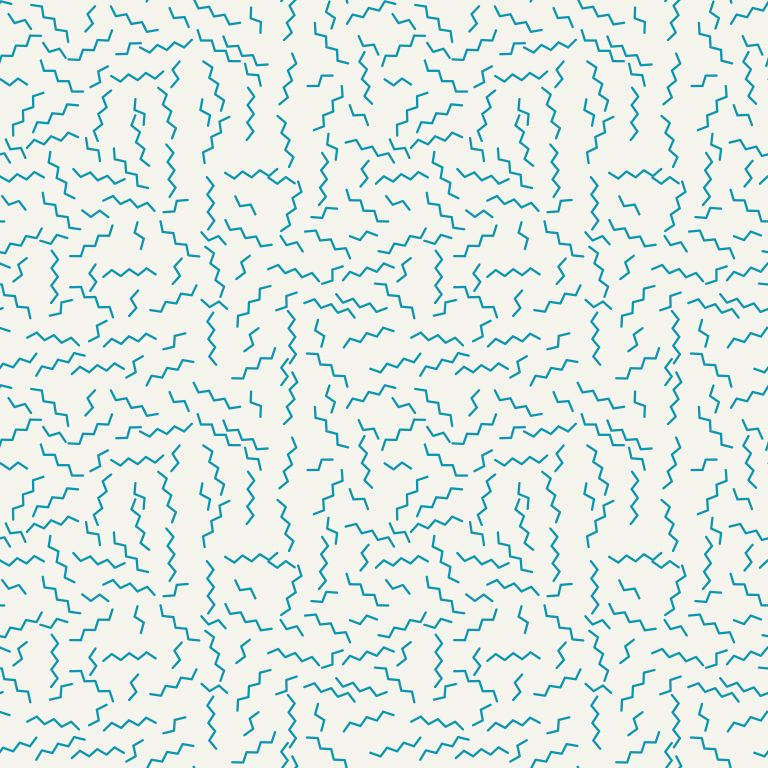
Write a WebGL 1 fragment shader that draws this pattern.

```glsl
precision highp float;
// Scattered short and long teal zigzag strokes on a cream ground, tiling seamlessly.
uniform vec2 u_resolution;

const vec2 REPEAT = vec2(10.0, 12.0);   // cells before the layout repeats
const vec2 CELL = vec2(1.2, 1.0);       // cell size; the canvas is 24 units wide
const float STEP = 0.272;               // length of one zigzag leg along the stroke
const float LONG = 3.0 * STEP;          // half lengths: six legs or three
const float SHORT = 1.5 * STEP;

vec3 random(vec2 cell, float salt) {
  vec2 wrapped = floor(mod(cell + 0.5, REPEAT));
  float n = dot(vec3(wrapped, salt), vec3(12.99, 78.23, 37.72));
  return fract(sin(n + vec3(0.0, 1.7, 4.1)) * 43758.5);
}

// A stroke is its centre (xy) and half axis (zw).
vec4 propose(vec2 cell, float salt, float halfLength) {
  vec3 r = random(cell, salt);
  float angle = 6.2832 * r.z;
  vec2 centre = (cell + 0.5 + 0.36 * (r.xy - 0.5)) * CELL;
  return vec4(centre, halfLength * vec2(cos(angle), sin(angle)));
}

// Approximate distance between two stroke axes.
float gap(vec4 a, vec4 b) {
  float nearest = 9.0;
  for (int i = -2; i <= 2; i++) {
    vec2 q = a.xy + 0.5 * float(i) * a.zw - b.xy;
    float along = clamp(dot(q, b.zw) / dot(b.zw, b.zw), -1.0, 1.0);
    nearest = min(nearest, length(q - along * b.zw));
  }
  return nearest;
}

// Of several proposals, the one with most room among four neighbours.
vec4 roomiest(vec2 cell, float halfLength, vec4 a, vec4 b, vec4 c, vec4 d, out float room) {
  vec4 best = vec4(0.0);
  room = -1.0;
  for (int k = 1; k <= 9; k++) {
    vec4 s = propose(cell, float(k), halfLength);
    float g = min(min(gap(s, a), gap(s, b)), min(gap(s, c), gap(s, d)));
    if (g > room) {
      room = g;
      best = s;
    }
  }
  return best;
}

// Leaders (even, even) are free; followers (odd, odd) fit between them.
vec4 leader(vec2 cell) {
  return propose(cell, 0.0, LONG);
}

vec4 follower(vec2 cell) {
  float room;
  return roomiest(cell, LONG,
    leader(cell + vec2(1.0, 1.0)), leader(cell + vec2(-1.0, 1.0)),
    leader(cell + vec2(1.0, -1.0)), leader(cell - vec2(1.0, 1.0)), room);
}

// Fillers take the cells left over, long only where there is space.
vec4 filler(vec2 cell, bool oddRow, out float room) {
  vec2 side = oddRow ? vec2(0.0, 1.0) : vec2(1.0, 0.0);
  vec4 a = leader(cell + side);
  vec4 b = leader(cell - side);
  vec4 c = follower(cell + side.yx);
  vec4 d = follower(cell - side.yx);
  vec4 s = vec4(0.0);
  room = 0.0;
  if (!oddRow) s = roomiest(cell, LONG, a, b, c, d, room);
  if (room < 0.3) s = roomiest(cell, SHORT, a, b, c, d, room);
  return s;
}

// Distance to the zigzag running along a stroke.
float zigzag(vec2 p, vec4 s) {
  float halfLength = length(s.zw);
  vec2 axis = s.zw / halfLength;
  vec2 q = p - s.xy;
  q = vec2(dot(q, axis) + halfLength, dot(q, vec2(-axis.y, axis.x)));
  float legs = floor(2.0 * halfLength / STEP + 0.5);
  float leg = clamp(floor(q.x / STEP), 0.0, legs - 1.0);
  q.x -= leg * STEP;
  if (mod(leg, 2.0) > 0.5) q.y = -q.y;
  vec2 slope = vec2(STEP, -0.2);
  q.y -= 0.1;
  return length(q - slope * clamp(dot(q, slope) / dot(slope, slope), 0.0, 1.0));
}

void main() {
  vec2 p = 24.0 * gl_FragCoord.xy / u_resolution;
  float pixel = 24.0 / min(u_resolution.x, u_resolution.y);
  vec2 home = floor(p / CELL);
  float nearest = 9.0;
  for (int y = -1; y <= 1; y++) {
    for (int x = -1; x <= 1; x++) {
      vec2 cell = home + vec2(float(x), float(y));
      if (distance(p, (cell + 0.5) * CELL) > 1.2) continue;
      bool oddColumn = mod(cell.x + 0.5, 2.0) > 1.0;
      bool oddRow = mod(cell.y + 0.5, 2.0) > 1.0;
      float room = 1.0;
      vec4 s;
      if (oddColumn != oddRow) s = filler(cell, oddRow, room);
      else if (oddRow) s = follower(cell);
      else s = leader(cell);
      if (room > 0.22) nearest = min(nearest, zigzag(p, s));
    }
  }
  float ink = clamp(0.5 + (0.036 - nearest) / pixel, 0.0, 1.0);
  vec3 cream = vec3(0.962, 0.96, 0.932);
  vec3 teal = vec3(0.05, 0.59, 0.69);
  gl_FragColor = vec4(mix(cream, teal, ink), 1.0);
}
```
